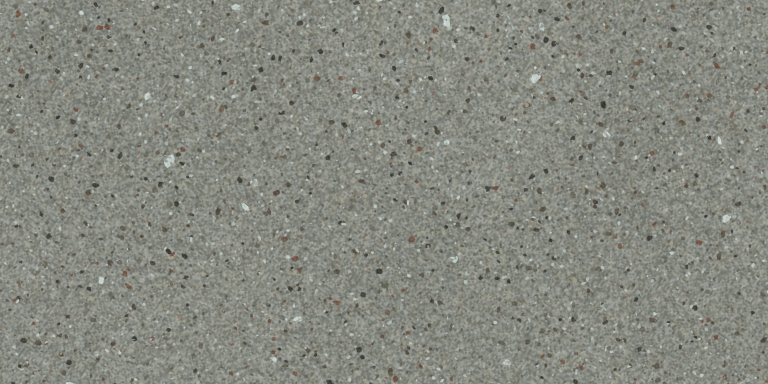
Give the GLSL for this texture, as a WebGL 1 fragment shader.

```glsl
precision highp float;
// Weathered grey-green concrete: fine sandy grit over a faint cloudy mottle,
// strewn with small dark, brown and rust grains, pale specks and a few
// mottled white clumps. Each grain layer is a jittered grid of ellipses.

uniform vec2 u_resolution;

const vec3 CEMENT   = vec3(0.535, 0.546, 0.511);
const vec3 CHARCOAL = vec3(0.21, 0.21, 0.19);
const vec3 BROWN    = vec3(0.34, 0.30, 0.25);
const vec3 RUST     = vec3(0.44, 0.31, 0.25);
const vec3 OLIVE    = vec3(0.41, 0.41, 0.36);
const vec3 CHALK    = vec3(0.77, 0.82, 0.80);
const vec3 SAND     = vec3(0.66, 0.63, 0.53);

float hash(vec2 p, float seed) {
  vec3 q = fract(vec3(p.xyx) * 0.1031 + seed * 0.0713);
  q += dot(q, q.yzx + 33.33);
  return fract((q.x + q.y) * q.z);
}

float valueNoise(vec2 p, float seed) {
  vec2 cell = floor(p);
  vec2 f = fract(p);
  f = f * f * (3.0 - 2.0 * f);
  float low = mix(hash(cell, seed), hash(cell + vec2(1.0, 0.0), seed), f.x);
  float high = mix(hash(cell + vec2(0.0, 1.0), seed), hash(cell + 1.0, seed), f.x);
  return mix(low, high, f.y);
}

vec2 rotate(vec2 p, float angle) {
  float c = cos(angle);
  float s = sin(angle);
  return vec2(c * p.x - s * p.y, s * p.x + c * p.y);
}

// Scattered irregular ellipses; returns (coverage, random id of the grain).
vec2 grains(vec2 p, float cells, float density, vec2 radii, float stretch,
            float edge, float seed) {
  vec2 home = floor(p * cells);
  vec2 result = vec2(0.0);
  for (int j = -1; j <= 1; j++) {
    for (int i = -1; i <= 1; i++) {
      vec2 cell = home + vec2(float(i), float(j));
      if (hash(cell, seed) > density) continue;
      vec2 jitter = vec2(hash(cell, seed + 1.0), hash(cell, seed + 2.0));
      float size = hash(cell, seed + 3.0);
      float radius = mix(radii.x, radii.y, size * size);
      float squash = mix(1.0, stretch, hash(cell, seed + 4.0));
      vec2 q = rotate(p - (cell + jitter) / cells, 6.283 * hash(cell, seed + 5.0));
      q *= vec2(1.0 / squash, squash);
      float wobble = (valueNoise(q / radius * 1.3 + cell * 7.0, seed) - 0.5) * 0.6;
      float dist = length(q) - radius * (1.0 + wobble);
      float cover = 1.0 - smoothstep(-edge, edge, dist);
      if (cover > result.x) result = vec2(cover, hash(cell, seed + 6.0));
    }
  }
  return result;
}

// Picks a mineral colour: mostly greys and browns, sometimes rust.
vec3 mineral(float id) {
  vec3 colour = mix(CHARCOAL, BROWN, smoothstep(0.15, 0.45, id));
  colour = mix(colour, OLIVE, smoothstep(0.50, 0.70, id));
  return mix(colour, RUST, smoothstep(0.80, 0.88, id));
}

void main() {
  vec2 p = gl_FragCoord.xy / u_resolution.y;
  float edge = max(0.0022, 0.55 / u_resolution.y);

  // Sandy grit on turned grids, plus broad cloudy tone
  float fine = valueNoise(rotate(p, 0.6) * 210.0 + 40.0, 1.0) - 0.5;
  float medium = valueNoise(rotate(p, 1.1) * 115.0 + 90.0, 2.0) - 0.5;
  float cloud = valueNoise(p * 3.0, 3.0) + 0.5 * valueNoise(p * 8.0, 4.0) - 0.75;
  float warmth = valueNoise(rotate(p, 0.3) * 60.0 + 70.0, 5.0) - 0.5;
  vec3 colour = CEMENT + 0.18 * fine + 0.09 * medium + 0.025 * cloud;
  colour += warmth * vec3(0.016, 0.0, -0.016);

  // Faint small grains, then clear dark and coloured ones
  vec2 faint = grains(p, 62.0, 0.34, vec2(0.0024, 0.0044), 1.3, edge, 11.0);
  colour = mix(colour, mineral(faint.y) + 0.06, 0.6 * faint.x);
  vec2 dark = grains(p, 36.0, 0.36, vec2(0.0034, 0.0078), 1.3, edge, 23.0);
  colour = mix(colour, mineral(dark.y) + 0.10 * fine, 0.85 * dark.x);

  // Pale specks, a few of them sandy
  vec2 speck = grains(p, 44.0, 0.32, vec2(0.0023, 0.0050), 1.4, edge, 37.0);
  vec3 speckColour = mix(CHALK, SAND, smoothstep(0.75, 0.85, speck.y));
  colour = mix(colour, speckColour, speck.x * mix(0.45, 0.95, fract(speck.y * 7.0)));

  // Rare white clumps with a pitted inside
  vec2 clump = grains(p, 8.0, 0.19, vec2(0.007, 0.015), 1.5, edge, 53.0);
  float pits = smoothstep(0.2, 0.55, valueNoise(rotate(p, 0.9) * 150.0, 6.0));
  colour = mix(colour, CHALK + 0.1 * fine, clump.x * mix(0.35, 0.95, pits));

  gl_FragColor = vec4(clamp(colour, 0.0, 1.0), 1.0);
}
```
